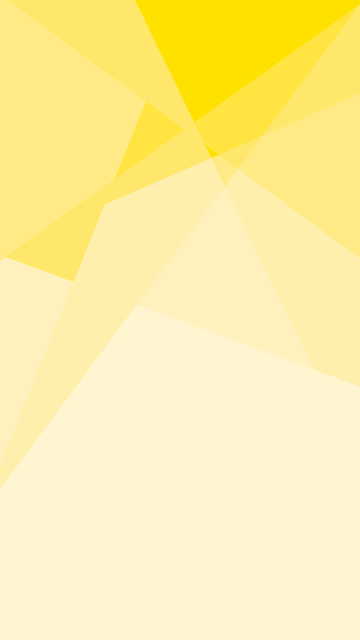
Reproduce this background procedurally as a Shadertoy shader.

```glsl
// Draws a pale-to-gold backdrop of flat facets cut by seven crossing straight lines.

// Facet colours, deepest to palest
const vec3 GOLD   = vec3(1.00, 0.882, 0.00);
const vec3 YELLOW = vec3(1.00, 0.893, 0.26);
const vec3 LEMON  = vec3(1.00, 0.905, 0.42);
const vec3 BUTTER = vec3(1.00, 0.917, 0.52);
const vec3 STRAW  = vec3(1.00, 0.938, 0.68);
const vec3 CREAM  = vec3(1.00, 0.945, 0.745);
const vec3 IVORY  = vec3(1.00, 0.961, 0.815);

// Corner shared by the two rays that fan out from the upper right
const vec2 FAN_CORNER = vec2(1.0, 0.9935);

// Signed pixel distance to the line from a to b, positive on its left
float side(vec2 p, vec2 a, vec2 b) {
    vec2 dir = b - a, rel = p - a;
    return (dir.x * rel.y - dir.y * rel.x) / length(dir.yx / iResolution.xy);
}

// Intersections of half-planes
float both(float a, float b) { return min(a, b); }
float all3(float a, float b, float c) { return min(a, min(b, c)); }

// Lay a smooth-edged facet over the colour so far
void paint(inout vec3 col, vec3 facet, float d) {
    col = mix(col, facet, clamp(d + 0.5, 0.0, 1.0));
}

void mainImage(out vec4 fragColor, in vec2 fragCoord) {
    vec2 p = fragCoord / iResolution.xy;

    // Cutting lines
    float leftSteep  = side(p, vec2(0.868, 0.427), vec2(0.375, 1.0));
    float underFan   = side(p, FAN_CORNER, vec2(0.0, 0.5924));
    float rightOfRay = side(p, FAN_CORNER, vec2(0.0, 0.2357));
    float underFall  = side(p, vec2(1.0, 0.5964), vec2(0.023, 1.0));
    float underRise  = side(p, vec2(1.0, 0.854), vec2(0.289, 0.680));
    float leftBlade  = side(p, vec2(0.0, 0.271), vec2(0.405, 0.8424));
    float underSlope = side(p, vec2(1.0, 0.396), vec2(0.0, 0.6016));

    // Upper facets
    vec3 col = GOLD;
    paint(col, YELLOW, underFan);
    paint(col, GOLD, both(underFan, underFall));
    paint(col, LEMON, leftSteep);
    paint(col, LEMON, both(underFan, rightOfRay));
    paint(col, YELLOW, both(underFall, -underFan));
    paint(col, BUTTER, all3(underFall, -underFan, leftBlade));

    // Right-hand facets
    paint(col, LEMON, both(underRise, -underFall));
    paint(col, BUTTER, all3(underRise, -underFall, rightOfRay));
    paint(col, BUTTER, all3(underRise, underFall, -leftSteep));
    paint(col, STRAW, both(underFall, rightOfRay));

    // Lower facets
    paint(col, STRAW, all3(underRise, leftSteep, -leftBlade));
    paint(col, CREAM, both(rightOfRay, leftSteep));
    paint(col, CREAM, all3(underSlope, leftBlade, underFan));
    paint(col, IVORY, both(underSlope, rightOfRay));

    fragColor = vec4(col, 1.0);
}
```
